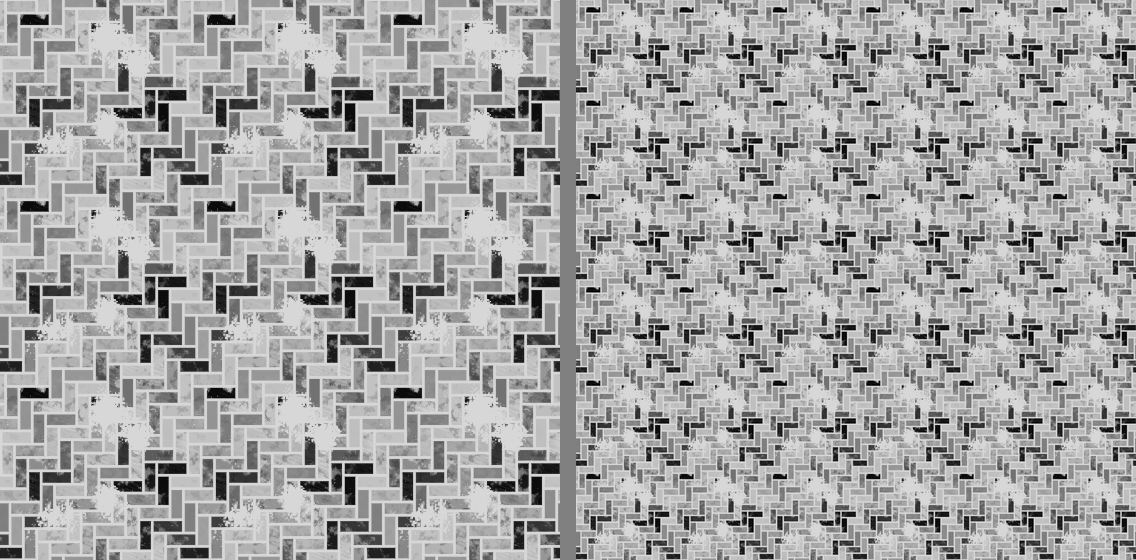
Left, the tile; right, the same tile 2 across and 2 down.
Write a three.js fragment shader that draws this pattern.

```glsl
varying vec2 vUv;

const float REPEATS = 3.0;          // repeats across and down
const float CELL = 14.0;            // repeat size in brick widths
const float BRICK_LENGTH = 7.0 / 3.0;
const float HALF_JOINT = 0.105;
const float SOFTNESS = 0.055;
const float JOINT_TONE = 0.845;

float hash(vec2 p) {
  return fract(sin(dot(p, vec2(12.9898, 78.233))) * 43758.5453);
}

// Value noise that wraps after a whole number of cells
float noise(vec2 p, float period) {
  vec2 i = floor(p);
  vec2 f = fract(p);
  f = f * f * (3.0 - 2.0 * f);
  vec2 a = mod(i, period);
  vec2 b = mod(i + 1.0, period);
  return mix(mix(hash(a), hash(vec2(b.x, a.y)), f.x),
             mix(hash(vec2(a.x, b.y)), hash(b), f.x), f.y);
}

float fbm(vec2 p, float period) {
  float sum = 0.0;
  float gain = 0.5;
  for (int i = 0; i < 4; i++) {
    sum += gain * noise(p, period);
    p *= 2.0;
    period *= 2.0;
    gain *= 0.55;
  }
  return sum / 1.01;
}

// Soft round spot, wrapped over the repeat
float spot(vec2 p, vec2 center, float radius) {
  vec2 d = mod(p - center + 0.5 * CELL, CELL) - 0.5 * CELL;
  return exp(-dot(d, d) / (radius * radius));
}

// Herringbone: each strip is a staircase of flat and upright bricks
void findBrick(vec2 p, float len, out vec2 origin, out vec2 size) {
  origin = p;
  size = vec2(1.0);
  float strip = floor((p.x - p.y + 1.0) / (2.0 * len));
  for (int i = 0; i < 2; i++) {
    float shift = (strip - float(i)) * len;
    float stair = floor(p.y + shift);
    vec2 flatOrigin = vec2(stair + shift, stair - shift);
    float along = p.x - flatOrigin.x;
    if (along >= 0.0 && along < len) {
      origin = flatOrigin;
      size = vec2(len, 1.0);
    }
    stair = floor(p.x - shift - len);
    vec2 uprightOrigin = vec2(stair + shift + len, stair - shift + 1.0 - len);
    along = p.y - uprightOrigin.y;
    if (along >= 0.0 && along < len) {
      origin = uprightOrigin;
      size = vec2(1.0, len);
    }
  }
}

// Worn areas where the bricks fade into the joint colour
float wearField(vec2 p) {
  float patches = spot(p, vec2(7.6, 3.1), 1.7) + spot(p, vec2(10.0, 4.9), 1.2)
                + spot(p, vec2(7.7, 9.7), 1.4) + spot(p, vec2(3.6, 10.6), 1.6);
  return 0.75 * patches + 0.8 * (fbm(p, CELL) - 0.5);
}

float darkField(vec2 p) {
  return spot(p, vec2(11.8, 10.6), 2.2) + spot(p, vec2(2.2, 1.0), 1.8)
       + spot(p, vec2(5.4, 3.0), 1.4);
}

// Clouds, stains, scratches and specks inside one brick
float brickTone(vec2 q, vec2 id, float darkness) {
  vec2 seed = floor(200.0 * vec2(hash(id + 3.1), hash(id + 7.7)));
  float rough = hash(id + 11.3);
  float shade = clamp(hash(id) * 0.97 + 0.22 * darkness, 0.0, 1.0);
  float tone = 0.76 - 0.71 * shade * shade * shade;
  float cloud = fbm(q * 1.3 + seed, 512.0);
  float stain = fbm(q * 2.2 + seed.yx, 512.0);
  float grain = noise(q * 9.0 + seed, 512.0);
  float scratch = noise(vec2(q.x + q.y, 8.0 * (q.y - 0.4 * q.x)) + seed, 512.0);
  tone = mix(tone, 0.78, rough * smoothstep(0.5, 0.72, cloud + 0.12 * (grain - 0.5)));
  tone -= 0.38 * rough * tone * smoothstep(0.5, 0.75, stain + 0.15 * (grain - 0.5));
  tone += 0.14 * rough * (scratch - 0.5) * step(0.5, hash(id + 5.9));
  tone += 0.3 * rough * smoothstep(0.86, 0.98, grain) * (1.0 - tone);
  return clamp(tone, 0.04, 0.84);
}

void main() {
  vec2 cell = fract(vUv * REPEATS);
  vec2 p = vec2(cell.x, 1.0 - cell.y) * CELL - vec2(0.42, -0.02);

  vec2 origin;
  vec2 size;
  findBrick(p, BRICK_LENGTH, origin, size);
  vec2 local = p - origin;
  vec2 id = mod(floor(origin * 3.0 + 0.5), CELL * 3.0) + floor(size) * 50.0;
  float tone = brickTone(local, id, darkField(origin + 0.5 * size));

  // Speckled wear
  float grit = noise(p * 8.0, CELL * 8.0) - 0.5;
  float wear = wearField(p) + 0.3 * grit + 0.2 * (hash(id + 9.2) - 0.5);
  tone = mix(tone, JOINT_TONE, smoothstep(0.3, 0.55, wear));

  // Joints
  vec2 edge = abs(local - 0.5 * size) - 0.5 * size + HALF_JOINT;
  float joint = smoothstep(-SOFTNESS, SOFTNESS, max(edge.x, edge.y));
  gl_FragColor = vec4(vec3(mix(tone, JOINT_TONE, joint)), 1.0);
}
```
